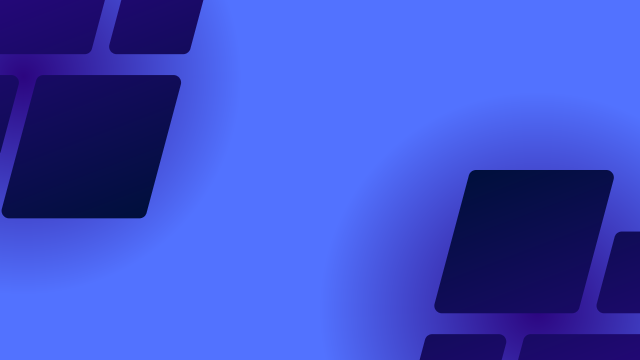
Reproduce this background procedurally as a WebGL 1 fragment shader.

```glsl
precision highp float;
// Two mirrored groups of dark slanted tiles over soft violet glows on a blue field.

uniform vec2 u_resolution;

// Lengths are fractions of the canvas height.
#define SLANT 0.267
#define WIDE 0.405
#define NARROW 0.228
#define TALL 0.398
#define SHORT 0.227
#define GAP vec2(0.0455, 0.058)
#define CORNER 0.021
#define GROUP_RIGHT 0.565
#define ROW_SPLIT 0.1505
#define GLOW_RADIUS 0.606
#define MIRROR_SUM vec2(1.7095, 1.0787)

const vec3 FIELD_BLUE = vec3(0.322, 0.447, 1.0);
const vec3 GLOW_VIOLET = vec3(0.17, 0.02, 0.50);
const vec3 TILE_VIOLET = vec3(0.14, 0.03, 0.47);
const vec3 TILE_NAVY = vec3(0.0, 0.06, 0.235);

// Signed distance to a parallelogram with rounded corners.
float slantedTile(vec2 p, vec2 halfSize) {
  float halfHeight = halfSize.y - CORNER;
  float halfWidth = halfSize.x - CORNER * sqrt(1.0 + SLANT * SLANT);
  vec2 side = vec2(-SLANT * halfHeight, halfHeight);
  p = p.y < 0.0 ? -p : p;
  vec2 w = p - side;
  w.x -= clamp(w.x, -halfWidth, halfWidth);
  vec2 d = vec2(dot(w, w), -w.y);
  float s = p.x * side.y - p.y * side.x;
  p = s < 0.0 ? -p : p;
  vec2 v = p - vec2(halfWidth, 0.0);
  v -= side * clamp(dot(v, side) / dot(side, side), -1.0, 1.0);
  d = min(d, vec2(dot(v, v), halfWidth * halfHeight - abs(s)));
  return -sqrt(d.x) * sign(d.y) - CORNER;
}

// Two rows of two tiles, sharing one slanted right edge.
float tileGroup(vec2 p) {
  float nearest = 1e3;
  for (int row = 0; row < 2; row++) {
    float firstWidth = row == 0 ? NARROW : WIDE;
    for (int col = 0; col < 2; col++) {
      vec2 size = vec2(col == 0 ? firstWidth : WIDE,
                       row + col == 2 ? SHORT : TALL);
      float right = GROUP_RIGHT - float(col) * (firstWidth + GAP.x);
      float y = row == 0 ? ROW_SPLIT - 0.5 * size.y
                         : ROW_SPLIT + GAP.y + 0.5 * size.y;
      vec2 center = vec2(right - 0.5 * size.x - SLANT * y, y);
      nearest = min(nearest, slantedTile(p - center, 0.5 * size));
    }
  }
  return nearest;
}

float glow(vec2 p, vec2 center) {
  return clamp(1.0 - length(p - center) / GLOW_RADIUS, 0.0, 1.0);
}

void main() {
  // Height units, measured down from the upper left corner.
  vec2 p = gl_FragCoord.xy / u_resolution.y;
  p.y = 1.0 - p.y;

  // Field and glows
  float light = max(glow(p, vec2(0.065, 0.213)), glow(p, vec2(1.493, 0.861)));
  vec3 color = mix(FIELD_BLUE, GLOW_VIOLET, light);

  // Half-turn symmetry brings the right group onto the left one
  vec2 q = p.x > 0.5 * MIRROR_SUM.x ? MIRROR_SUM - p : p;

  // Tiles share one gradient across the group
  float shade = clamp(dot(q, vec2(0.50, 1.326)), 0.0, 1.0);
  vec3 tileColor = mix(TILE_VIOLET, TILE_NAVY, shade);
  float cover = clamp(0.5 - tileGroup(q) * u_resolution.y, 0.0, 1.0);
  gl_FragColor = vec4(mix(color, tileColor, cover), 1.0);
}
```
